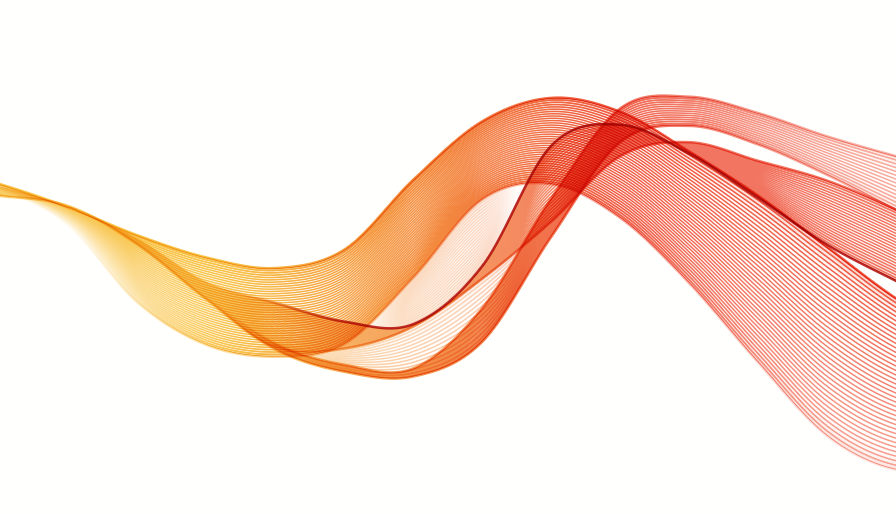
This background is drawn by a WebGL 1 fragment shader. Its source:

```glsl
precision highp float;
uniform vec2 u_resolution;

#define CANVAS vec2(7.68, 4.41)
#define KNOT_STEP 0.5908
#define THREAD_HALF 0.0062
#define HEM_WIDTH 0.07
#define HEM_STRENGTH 0.32
#define STROKE_HALF 0.011
#define PAPER vec3(1.0, 1.0, 0.995)
#define GOLD vec3(0.97, 0.74, 0.20)
#define ORANGE vec3(0.95, 0.51, 0.16)
#define RED vec3(0.93, 0.28, 0.18)
#define CRIMSON vec3(0.72, 0.10, 0.09)

// Cubic weight of evenly spaced knots at distance d
vec4 knotWeight(vec4 d) {
  d = abs(d);
  vec4 nearPart = (1.5 * d - 2.5) * d * d + 1.0;
  vec4 farPart = ((2.5 - 0.5 * d) * d - 4.0) * d + 2.0;
  return mix(nearPart, farPart, step(1.0, d)) * step(d, vec4(2.0));
}

float spline(float x, vec4 a, vec4 b, vec4 c, vec4 d) {
  vec4 u = vec4(x / KNOT_STEP + 1.0) - vec4(0.0, 1.0, 2.0, 3.0);
  return dot(knotWeight(u), a) + dot(knotWeight(u - 4.0), b)
       + dot(knotWeight(u - 8.0), c) + dot(knotWeight(u - 12.0), d);
}

// Height and slope of a curve
vec2 curve(float x, vec4 a, vec4 b, vec4 c, vec4 d) {
  float y = spline(x, a, b, c, d);
  return vec2(y, (spline(x + 0.01, a, b, c, d) - y) / 0.01);
}

vec3 inkAlong(float x) {
  vec3 warm = mix(GOLD, ORANGE, smoothstep(1.6, 3.8, x));
  return mix(warm, RED, smoothstep(3.3, 5.5, x));
}

vec3 tint(vec3 base, vec3 ink, float amount) {
  return base * mix(vec3(1.0), ink, clamp(amount, 0.0, 1.0));
}

// Threads spread between two curves; strength runs from first to second
vec3 ribbon(vec3 base, vec2 p, float px, vec2 first, vec2 second,
            float threads, vec2 strength) {
  float span = second.x - first.x;
  span = abs(span) < 0.01 ? 0.01 : span;
  float t = (p.y - first.x) / span;
  float along = clamp(t, 0.0, 1.0);
  float slope = mix(first.y, second.y, along);
  float width = abs(span) * inversesqrt(1.0 + slope * slope);
  float gap = width / threads;
  float inset = (0.5 - abs(t - 0.5)) * width;
  float inside = smoothstep(-0.5 * px, 0.5 * px, inset);

  float offset = abs(fract(t * threads + 0.5) - 0.5) * gap;
  float sharp = clamp((THREAD_HALF - offset) / px + 0.5, 0.0, 1.0);
  float average = min(1.0, 2.0 * THREAD_HALF / gap);
  float cover = mix(average, sharp, smoothstep(px, 2.5 * px, gap));
  cover += HEM_STRENGTH * exp(-max(inset, 0.0) / HEM_WIDTH);
  float amount = inside * mix(strength.x, strength.y, along) * min(cover, 1.0);
  return tint(base, inkAlong(p.x), amount);
}

vec3 stroke(vec3 base, vec2 p, float px, vec2 c, vec3 ink, float strength) {
  float d = abs(p.y - c.x) * inversesqrt(1.0 + c.y * c.y);
  float cover = clamp((STROKE_HALF - d) / px + 0.5, 0.0, 1.0);
  return tint(base, ink, cover * strength);
}

void main() {
  vec2 uv = gl_FragCoord.xy / u_resolution;
  vec2 p = vec2(uv.x, 1.0 - uv.y) * CANVAS;
  float px = CANVAS.x / u_resolution.x;
  float x = p.x;

  // Edges of the wide sail, the inner fold and the outer fold
  vec2 sailTop = curve(x, vec4(1.42, 1.58, 1.78, 2.02), vec4(2.21, 2.30, 2.14, 1.54),
                       vec4(1.04, 0.84, 0.96, 1.30), vec4(1.68, 2.12, 2.56, 2.90));
  vec2 sailLow = curve(x, vec4(1.55, 1.64, 1.95, 2.60), vec4(2.96, 3.06, 2.95, 2.38),
                       vec4(1.71, 1.58, 1.87, 2.43), vec4(3.11, 3.74, 4.03, 4.00));
  vec2 innerTop = curve(x, vec4(1.48, 1.60, 1.78, 2.05), vec4(2.42, 2.60, 2.76, 2.78),
                        vec4(2.28, 1.25, 1.07, 1.32), vec4(1.70, 2.10, 2.41, 2.70));
  vec2 innerLow = curve(x, vec4(1.62, 1.68, 1.77, 2.10), vec4(2.57, 2.98, 2.99, 2.80),
                        vec4(2.39, 1.90, 1.34, 1.22), vec4(1.38, 1.55, 1.80, 2.10));
  vec2 outerTop = curve(x, vec4(1.60, 1.66, 1.76, 2.08), vec4(2.55, 2.95, 3.13, 3.16),
                        vec4(2.64, 1.70, 0.93, 0.83), vec4(0.97, 1.17, 1.34, 1.50));
  vec2 outerLow = curve(x, vec4(1.62, 1.68, 1.77, 2.10), vec4(2.58, 3.00, 3.19, 3.23),
                        vec4(2.93, 2.03, 1.22, 1.08), vec4(1.24, 1.50, 1.80, 2.10));

  // Fades along the wave
  float rise = smoothstep(0.4, 2.2, x);
  float tail = smoothstep(5.0, 7.4, x);
  float outerFade = smoothstep(1.7, 2.6, x) * (1.0 - 0.45 * tail);
  float veil = smoothstep(3.0, 3.5, x) * (1.0 - smoothstep(4.1, 4.5, x));
  float hammock = smoothstep(1.9, 2.7, x) * (1.0 - smoothstep(4.3, 4.7, x));

  // Threaded ribbons
  vec3 color = PAPER;
  color = ribbon(color, p, px, sailTop, sailLow, 38.0, vec2(0.9, rise * (0.9 - 0.4 * tail)));
  color = ribbon(color, p, px, sailLow, innerTop, 22.0, vec2(0.28 * veil));
  color = ribbon(color, p, px, innerLow, outerLow, 14.0, vec2(0.3, 0.45) * hammock);
  color = ribbon(color, p, px, innerTop, innerLow, 24.0, vec2(0.75));
  color = ribbon(color, p, px, outerTop, outerLow, 14.0, vec2(0.85 * outerFade));

  // Bright and dark outlines
  vec3 ink = inkAlong(x);
  vec3 deep = mix(ink, CRIMSON, smoothstep(2.0, 3.2, x));
  color = stroke(color, p, px, sailTop, ink, 0.9);
  color = stroke(color, p, px, sailLow, ink, 0.5 * rise * (1.0 - 0.7 * tail));
  color = stroke(color, p, px, innerLow, ink, 0.75);
  color = stroke(color, p, px, outerTop, ink, 0.75 * outerFade);
  color = stroke(color, p, px, outerLow, ink, 0.8 * outerFade);
  color = stroke(color, p, px, innerTop, deep, 0.9 * smoothstep(1.5, 2.8, x));
  gl_FragColor = vec4(color, 1.0);
}
```
